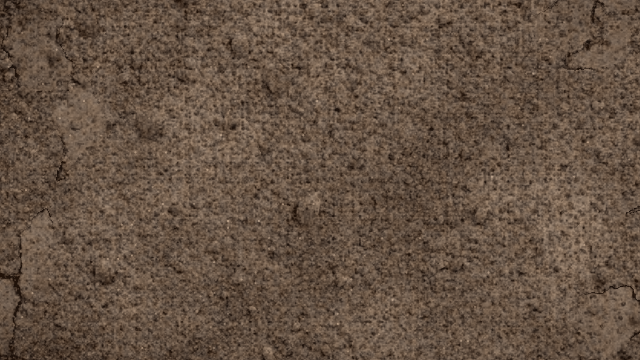
Give the GLSL for this texture, as a WebGL 1 fragment shader.

```glsl
precision highp float;
// Dry brown soil: sandy grains, scattered pebbles and cracked clods near the sides.
uniform vec2 u_resolution;

float hash(vec2 p) {
  return fract(sin(dot(p, vec2(127.1, 311.7))) * 43758.5453);
}

vec2 hash2(vec2 p) {
  return vec2(hash(p), hash(p + 41.3));
}

float noise(vec2 p) {
  vec2 i = floor(p), f = fract(p);
  f = f * f * (3.0 - 2.0 * f);
  return mix(mix(hash(i), hash(i + vec2(1.0, 0.0)), f.x),
             mix(hash(i + vec2(0.0, 1.0)), hash(i + 1.0), f.x), f.y);
}

float fbm(vec2 p) {
  float sum = 0.0, amp = 0.5;
  for (int i = 0; i < 5; i++) {
    sum += amp * noise(p);
    p = mat2(1.6, 1.2, -1.2, 1.6) * p + 7.3;
    amp *= 0.5;
  }
  return sum;
}

// Lays one size of stones over the tone, lit from the upper right
float stones(float tone, vec2 p, float cells, float density, float relief) {
  vec2 light = vec2(0.5, 0.86);
  vec2 q = p * cells;
  vec2 cell = floor(q);
  float soft = 1.2 * cells / u_resolution.y;
  float wobble = noise(q * 3.1 + cells) + 0.5 * noise(q * 7.0) - 0.75;
  for (int y = -1; y <= 1; y++) {
    for (int x = -1; x <= 1; x++) {
      vec2 id = cell + vec2(float(x), float(y));
      vec2 seed = id + cells * 3.7;
      if (hash(seed + 5.1) > density) continue;
      vec2 d = q - id - 0.25 - 0.5 * hash2(seed);
      float size = hash(seed + 9.7);
      float radius = 0.17 + 0.27 * size * size;
      float turn = 6.28 * hash(seed + 2.9);
      vec2 axis = vec2(cos(turn), sin(turn));
      vec2 r = vec2(dot(d, axis) * 0.85, dot(d, vec2(-axis.y, axis.x)) * 1.15);
      float edge = mix(length(r), max(abs(r.x), abs(r.y)) * 1.1, 0.4)
                 - radius * (1.0 + 0.45 * wobble);
      float shade = length(d + light * radius * 0.35) - radius * 1.05;
      tone -= 0.38 * relief * (1.0 - smoothstep(-0.12, 0.1 + soft, shade));
      float face = 0.6 + 0.24 * (hash(seed + 6.6) - 0.5)
                 + relief * 0.22 * dot(d, light) / radius + 0.12 * wobble;
      tone = mix(tone, face, 1.0 - smoothstep(-soft, soft, edge));
    }
  }
  return tone;
}

// Distance to the border between clods, and a random value for the clod
vec2 clods(vec2 p) {
  vec2 cell = floor(p);
  float first = 9.0, second = 9.0, id = 0.0;
  for (int y = -1; y <= 1; y++) {
    for (int x = -1; x <= 1; x++) {
      vec2 c = cell + vec2(float(x), float(y));
      float d = length(c + 0.15 + 0.7 * hash2(c + 17.0) - p);
      if (d < first) {
        second = first;
        first = d;
        id = hash(c + 3.3);
      } else {
        second = min(second, d);
      }
    }
  }
  return vec2(second - first, id);
}

void main() {
  vec2 p = gl_FragCoord.xy / u_resolution.y;
  float width = u_resolution.x / u_resolution.y;
  float side = abs(p.x / width - 0.5) * 2.0;

  // Broad patches of packed and loose earth
  float broad = fbm(p * 2.6 + 4.0);
  float tone = 0.67 + 0.5 * (broad - 0.48) + 0.3 * (fbm(p * 11.0) - 0.48);

  // Flat clods with dark, partly buried cracks
  vec2 warp = vec2(fbm(p * 9.0), fbm(p * 9.0 + 31.0)) - 0.48;
  vec2 clod = clods(p * vec2(6.2, 5.0) + warp * 0.9);
  float exposed = smoothstep(0.62, 0.9, side + 0.5 * (noise(p * 4.0 + 8.0) - 0.5));
  exposed *= smoothstep(0.3, 0.45, clod.y);
  float plate = smoothstep(0.06, 0.16, clod.x);
  tone = mix(tone, 0.76 + 0.12 * (clod.y - 0.5) + 0.2 * warp.x, exposed * plate * 0.85);
  float crack = 1.0 - smoothstep(0.02, 0.09, clod.x);
  tone -= 0.6 * exposed * crack * smoothstep(0.3, 0.6, noise(p * 7.0 + 2.0));

  // Pebbles from grit to small rocks, thicker toward the top
  float bare = 1.0 - 0.75 * exposed * plate;
  float loose = smoothstep(0.25, 0.7, noise(p * 3.5 + 12.0) * 0.6 + p.y * 0.4);
  tone = stones(tone, p, 88.0, 0.55 * bare, 0.6);
  tone = stones(tone, p, 47.0, (0.15 + 0.35 * loose) * bare, 0.75);
  tone = stones(tone, p, 25.0, 0.05 + 0.2 * loose * bare, 0.9);
  tone = stones(tone, p, 11.0, 0.05 + 0.06 * side, 1.0);

  // Sand grain, dark pits and pale specks
  float grain = noise(p * 150.0) + noise(p * 235.0 + 50.0) - 1.0;
  tone += 0.34 * grain * mix(1.0, 0.65, exposed * plate);
  tone -= 0.25 * smoothstep(0.72, 0.95, noise(p * 95.0 + 23.0));
  vec2 speck = p * 105.0;
  float dotMask = 1.0 - smoothstep(0.15, 0.45, length(fract(speck) - 0.5));
  tone += 0.4 * dotMask * step(0.985, hash(floor(speck) + 71.0));

  // Darkened corners and the brown colour ramp
  tone -= 0.14 * smoothstep(0.75, 1.15, length(vec2(side, p.y * 2.0 - 1.0)) * 0.8);
  tone = clamp(tone, 0.0, 1.25);
  vec3 soil = mix(vec3(0.12, 0.07, 0.04), vec3(0.60, 0.51, 0.43), tone);
  soil += vec3(0.02, 0.0, -0.02) * (noise(p * 60.0 + 9.0) - 0.5);
  gl_FragColor = vec4(soil, 1.0);
}
```
